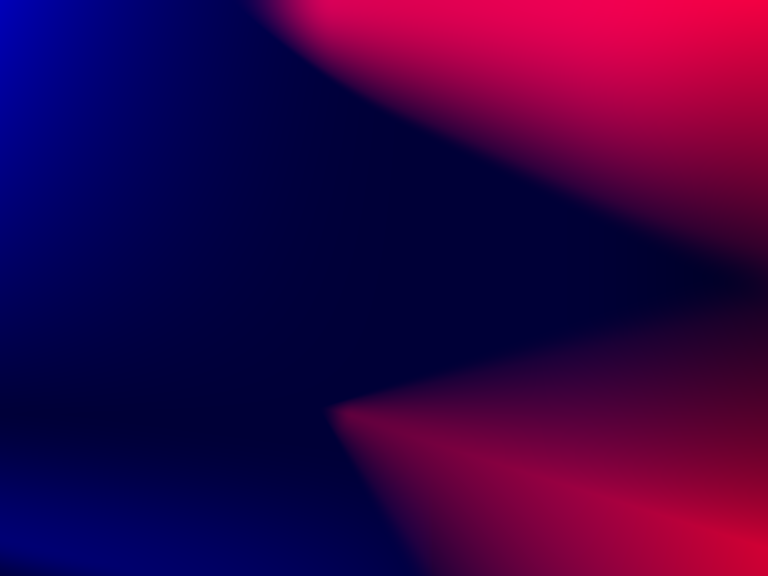
Write a Shadertoy shader that draws this background.

```glsl
// Blue glows on the left side; p is in canvas heights, y runs downward
float blueLight(vec2 p) {
    float side = max(1.0 - p.x / 0.75, 0.0);
    float top = 0.51 * max(1.0 - p.y / 0.72, 0.0) * side * side;
    float bottom = 0.25 * smoothstep(0.69, 0.97, p.y - 0.12 * p.x) * sqrt(side);
    float corner = smoothstep(-0.015, 0.07, p.y - 0.945 - 0.24 * p.x);
    float base = mix(0.215, 0.14, smoothstep(0.95, 1.4, p.x));
    return base + top + bottom * (1.0 - 0.9 * corner);
}

float softMin(float a, float b, float k) {
    float h = max(k - abs(a - b), 0.0) / k;
    return min(a, b) - h * h * k * 0.25;
}

// Red sheet hanging from the top edge
float upperSheet(vec2 p) {
    float depth = softMin(0.93 * (p.x - 0.40), 0.14 + 0.5 * (p.x - 0.538), 0.06);
    float t = p.y / max(depth, 0.001);
    float fall = 1.0 - pow(clamp(t, 0.0, 1.0), mix(1.6, 1.1, smoothstep(1.0, 1.35, p.x)));
    fall *= smoothstep(-0.05, 0.22, fall);
    float peak = mix(0.85, 0.95, smoothstep(0.55, 1.15, p.x));
    return peak * fall * smoothstep(0.40, 0.58, p.x);
}

// Red fan opening to the lower right, brightest along its ridge
float lowerFan(vec2 p) {
    vec2 q = p - vec2(0.553, 0.708);
    float d = length(q);
    float angle = degrees(atan(q.y, q.x));
    float above = clamp((angle + 19.0) / 36.4, 0.0, 1.0);
    float below = clamp((62.5 - angle) / 45.1, 0.0, 1.0);
    float upper = 0.56 * above + (0.6 * d - 0.23) * pow(above, 4.0);
    upper *= smoothstep(-0.05, 0.2, above);
    float lower = (0.33 + 0.6 * d) * below * (1.5 - 0.5 * below);
    lower *= smoothstep(-0.05, 0.2, below);
    return (angle < 17.4 ? upper : lower) * smoothstep(0.0, 0.06, d);
}

void mainImage(out vec4 fragColor, in vec2 fragCoord) {
    vec2 uv = fragCoord / iResolution.xy;
    vec2 p = vec2(uv.x * 4.0 / 3.0, 1.0 - uv.y);
    float sheet = upperSheet(p);
    float fan = lowerFan(p);
    vec3 color = vec3(0.0, 0.0, blueLight(p));
    color += sheet * vec3(1.0, 0.0, 0.12) + fan * vec3(1.0, 0.0, 0.07);
    fragColor = vec4(color, 1.0);
}
```
